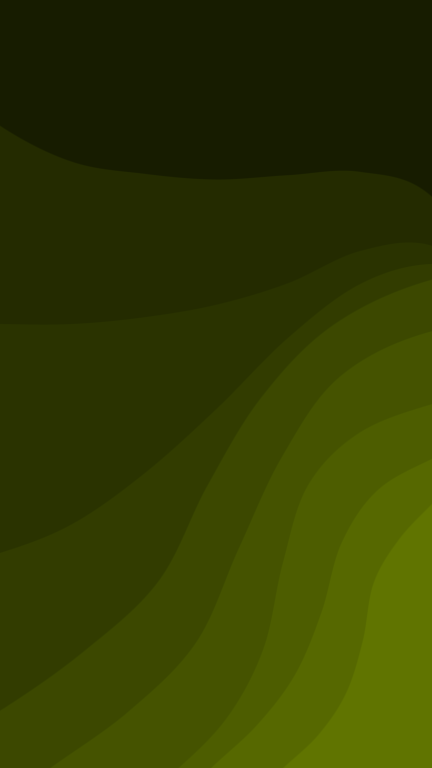
Give the GLSL for this background, as a Shadertoy shader.

```glsl
// Catmull-Rom curve over six equal spans; the outer two knots set the end slopes
float curve(float along, float start, float span, float knots[9]) {
    float t = clamp((along - start) / span, 0.0, 6.0);
    int i = min(int(t), 5);
    float f = t - float(i);
    float a = knots[i], b = knots[i + 1], c = knots[i + 2], d = knots[i + 3];
    return b + 0.5 * f * (c - a + f * (2.0 * a - 5.0 * b + 4.0 * c - d
             + f * (3.0 * (b - c) + d - a)));
}

// Paint the region below a curve with a smooth edge
void layBand(inout float tone, float height, float bandTone) {
    float edge = 0.7 * fwidth(height);
    tone = mix(tone, bandTone, 1.0 - smoothstep(-edge, edge, height));
}

void mainImage(out vec4 fragColor, in vec2 fragCoord) {
    vec2 p = fragCoord / iResolution.xy * vec2(9.0, 16.0);
    // Diagonal axes keep the steep lower waves single-valued
    vec2 q = vec2(p.x + p.y, p.y - p.x);
    float tone = 0.092;

    // Broad upper waves
    layBand(tone, p.y - curve(p.x, 0.0, 1.5, float[9](
        14.58, 13.38, 12.63, 12.38, 12.26, 12.35, 12.42, 11.9, 9.71)), 0.14);
    layBand(tone, p.y - curve(p.x, 0.0, 1.5, float[9](
        9.29, 9.25, 9.25, 9.39, 9.65, 10.1, 10.77, 10.88, 9.85)), 0.165);
    layBand(tone, p.y - curve(p.x, 0.0, 1.5, float[9](
        4.13, 4.48, 5.08, 6.13, 7.47, 8.96, 10.08, 10.5, 10.17)), 0.196);

    // Diagonal lower waves, brightening towards the corner
    layBand(tone, q.y - curve(q.x, 1.2, 3.0, float[9](
        2.0, 1.19, 0.68, 0.59, 1.56, 2.28, 2.28, 1.16, -1.1)), 0.234);
    layBand(tone, q.y - curve(q.x, 1.0, 2.85, float[9](
        -0.58, -1.04, -1.5, -1.47, -0.4, 0.62, 1.07, 0.1, -2.2)), 0.27);
    layBand(tone, q.y - curve(q.x, 3.7, 2.15, float[9](
        -3.45, -3.72, -3.67, -2.99, -1.63, -0.53, -0.5, -1.43, -2.8)), 0.302);
    layBand(tone, q.y - curve(q.x, 4.4, 1.85, float[9](
        -4.4, -4.4, -4.46, -4.2, -3.45, -2.43, -2.08, -2.58, -3.3)), 0.338);
    layBand(tone, q.y - curve(q.x, 5.9, 1.435, float[9](
        -5.85, -5.9, -5.94, -5.65, -4.91, -3.93, -3.55, -3.5, -3.5)), 0.375);

    // Olive ramp
    fragColor = vec4(tone * vec3(1.0, 1.21, 0.0), 1.0);
}
```
